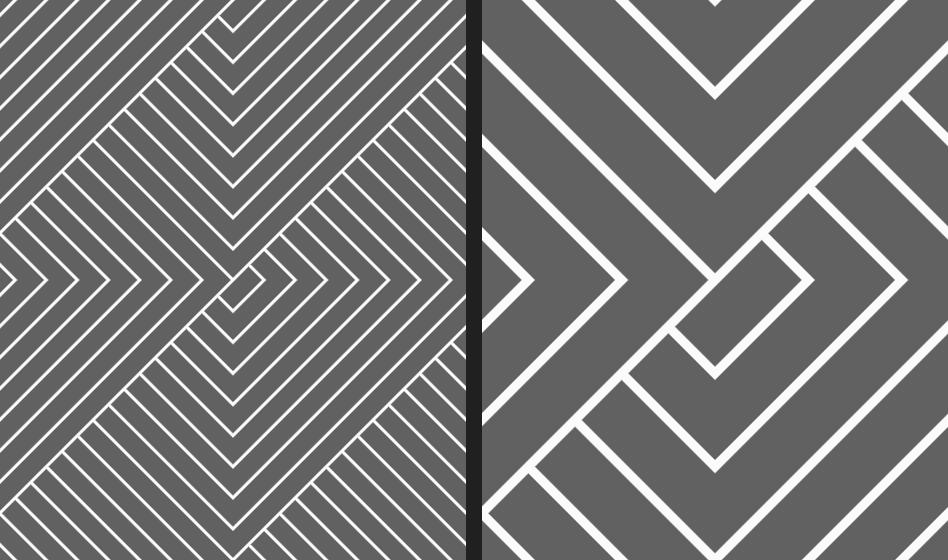
Left, the full canvas; right, a detail of the centre.
A WebGL 2 fragment shader for this pattern:

```glsl
#version 300 es
precision highp float;
// Woven diagonal stripes: square cells, two to the canvas height, each cut
// by a rising diagonal. Rising lines fill the upper left half and falling
// lines the lower right half, so neighbouring cells join into chevrons.

uniform vec2 u_resolution;
out vec4 fragColor;

const float CELLS_DOWN = 2.0;
const float LINES_PER_CELL = 9.0;
const float LINE_WIDTH = 0.0112;   // in cells
const float EDGE_PIXELS = 1.25;    // softness of the line edges
const vec3 GREY = vec3(0.38);
const vec3 WHITE = vec3(0.985);

// Distance from a 45 degree coordinate to the nearest of evenly spaced lines.
float stripeDistance(float coord, float count) {
  float phase = abs(fract(coord * count + 0.5) - 0.5);
  return phase / count * inversesqrt(2.0);
}

// Distance to the lines of one cell; p runs 0..1 rightward and downward.
float cellDistance(vec2 p, float count) {
  float rise = p.x + p.y;
  float fall = p.x - p.y;
  float diagonal = abs(rise - 1.0) * inversesqrt(2.0);
  float stripes = stripeDistance(rise < 1.0 ? rise : fall, count);
  return min(diagonal, stripes);
}

// Smooth coverage of a line from the distance to its centre.
float lineMask(float dist, float width, float softness) {
  return clamp(0.5 + (0.5 * width - dist) / softness, 0.0, 1.0);
}

void main() {
  // Cell units, with a cell corner at the centre of the canvas
  float cellSize = u_resolution.y / CELLS_DOWN;
  vec2 cells = (gl_FragCoord.xy - 0.5 * u_resolution) / cellSize;
  vec2 local = fract(vec2(cells.x, -cells.y));

  // Lines over the flat ground
  float dist = cellDistance(local, LINES_PER_CELL);
  float ink = lineMask(dist, LINE_WIDTH, EDGE_PIXELS / cellSize);
  fragColor = vec4(mix(GREY, WHITE, ink), 1.0);
}
```
